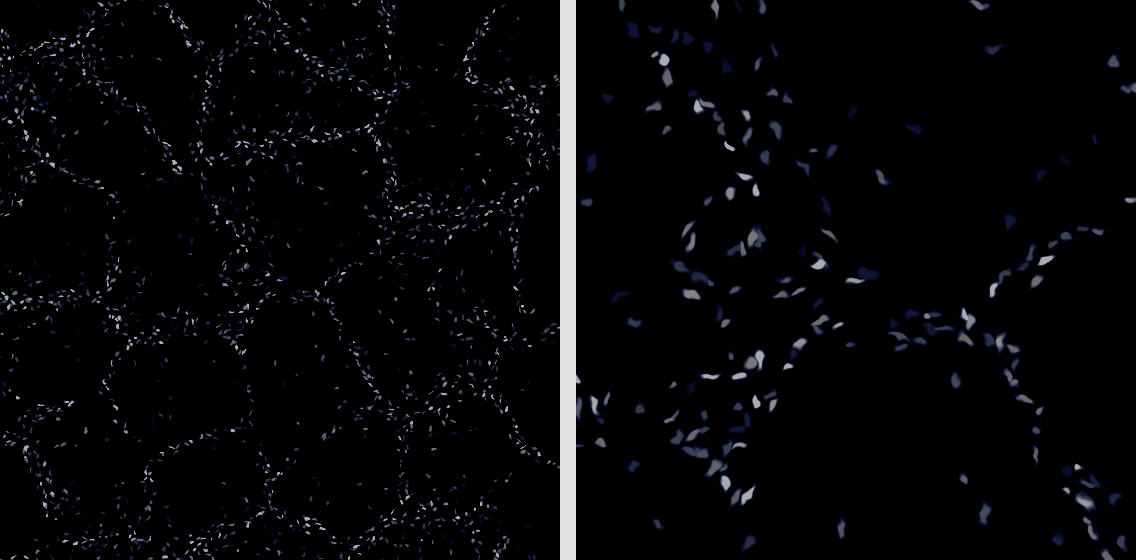
Left: the whole. Right: its middle third, enlarged.
This texture is drawn by a WebGL 1 fragment shader. Its source:

```glsl
precision highp float;
// Broken chains of pale, blue-fringed flecks tracing an irregular cell network on black.
uniform vec2 u_resolution;

const float CELL_SCALE = 4.4;      // large dark cells across the canvas
const float MESH_SCALE = 10.5;     // finer network between them
const float GRAIN_SCALE = 86.0;    // fleck sites across the canvas
const float RIDGE_WIDTH = 0.011;   // half width of a chain
const float HALO_WIDTH = 0.085;    // reach of loose flecks around a chain
const float WARP = 0.045;          // bending of the network
const float ROUGHNESS = 0.0032;    // raggedness of fleck outlines
const float ANGLE_SPREAD = 1.7;    // scatter of directions, radians
const vec2 GRAIN_MIN = vec2(0.0034, 0.0020);
const vec2 GRAIN_MAX = vec2(0.0088, 0.0040);

const vec3 INK = vec3(0.02, 0.02, 0.11);
const vec3 NAVY = vec3(0.05, 0.07, 0.20);
const vec3 SLATE = vec3(0.20, 0.23, 0.30);
const vec3 GREY = vec3(0.40, 0.40, 0.42);
const vec3 PALE = vec3(0.66, 0.67, 0.69);

vec2 hash2(vec2 p) {
  vec3 h = fract(p.xyx * vec3(0.1031, 0.1030, 0.0973));
  h += dot(h, h.yzx + 33.33);
  return fract((h.xx + h.yz) * h.zy);
}

float cornerSlope(vec2 cell, vec2 offset) {
  float a = 6.2832 * hash2(cell + 71.0).x;
  return dot(vec2(cos(a), sin(a)), offset);
}

// Gradient noise, roughly -0.7 to 0.7
float gradientNoise(vec2 p) {
  vec2 i = floor(p), f = p - i;
  vec2 u = f * f * f * (f * (f * 6.0 - 15.0) + 10.0);
  vec2 e = vec2(1.0, 0.0);
  return mix(mix(cornerSlope(i, f), cornerSlope(i + e, f - e), u.x),
             mix(cornerSlope(i + e.yx, f - e.yx), cornerSlope(i + 1.0, f - 1.0), u.x), u.y);
}

vec2 noise2(vec2 p) {
  return vec2(gradientNoise(p), gradientNoise(p + 37.4));
}

// Distance to the nearest cell border (x) and its normal (yz)
vec3 cellBorder(vec2 p, float scale) {
  p *= scale;
  vec2 base = floor(p), first = vec2(9.0), second = vec2(9.0);
  for (int y = -1; y <= 1; y++) {
    for (int x = -1; x <= 1; x++) {
      vec2 site = base + vec2(float(x), float(y));
      vec2 d = site + 0.1 + 0.8 * hash2(site + scale) - p;
      if (dot(d, d) < dot(first, first)) {
        second = first;
        first = d;
      } else if (dot(d, d) < dot(second, second)) {
        second = d;
      }
    }
  }
  vec2 normal = normalize(second - first);
  return vec3(dot(0.5 * (first + second), normal) / scale, normal);
}

float ridge(float d, float width) {
  return 1.0 - smoothstep(0.6 * width, 1.3 * width, d);
}

// Brightness that one fleck, centred at c, gives to point p
float fleck(vec2 p, vec2 c, vec2 site) {
  vec2 chance = hash2(site + 13.7), shape = hash2(site + 151.3), tone = hash2(site + 307.9);
  vec2 bent = c + WARP * noise2(c * 5.0) + 0.012 * noise2(c * 17.0);
  vec3 cell = cellBorder(bent, CELL_SCALE);
  vec3 mesh = cellBorder(bent + 5.3, MESH_SCALE);

  // Chains, the mesh beside them, and loose flecks
  float chain = ridge(cell.x, RIDGE_WIDTH) * smoothstep(-0.45, 0.05, gradientNoise(c * 7.0 + 9.1));
  float crowd = smoothstep(-0.12, 0.28, gradientNoise(c * 3.3 + 21.7))
              * (1.0 - smoothstep(0.3 * HALO_WIDTH, HALO_WIDTH, cell.x));
  float web = crowd * ridge(mesh.x, RIDGE_WIDTH);
  float density = max(max(0.9 * chain, 0.8 * web), 0.035 + 0.26 * crowd);
  if (chance.x > density) return 0.0;

  vec2 normal = chain > web ? cell.yz : mesh.yz;
  float turn = (chance.y - 0.5) * ANGLE_SPREAD;
  vec2 along = mat2(cos(turn), sin(turn), -sin(turn), cos(turn)) * vec2(-normal.y, normal.x);
  vec2 d = p - c;
  vec2 q = vec2(dot(d, along), dot(d, vec2(-along.y, along.x)));
  float reach = length(q / mix(GRAIN_MIN, GRAIN_MAX, shape));
  float strength = mix(0.22, 0.75, tone.x) + 0.5 * max(chain, 0.8 * web) * tone.y;
  return strength * (1.0 - smoothstep(0.4, 1.05, reach));
}

// Black through blue to pale grey
vec3 toneRamp(float v) {
  vec3 c = INK * smoothstep(0.06, 0.16, v);
  c = mix(c, NAVY, smoothstep(0.18, 0.32, v));
  c = mix(c, SLATE, smoothstep(0.34, 0.52, v));
  c = mix(c, GREY, smoothstep(0.54, 0.70, v));
  return mix(c, PALE, smoothstep(0.70, 0.88, v));
}

void main() {
  vec2 uv = gl_FragCoord.xy / min(u_resolution.x, u_resolution.y);
  vec2 ragged = uv + ROUGHNESS * noise2(uv * 150.0);
  vec2 base = floor(ragged * GRAIN_SCALE);
  float light = 0.0;
  for (int y = -1; y <= 1; y++) {
    for (int x = -1; x <= 1; x++) {
      vec2 site = base + vec2(float(x), float(y));
      vec2 centre = (site + hash2(site)) / GRAIN_SCALE;
      light = max(light, fleck(ragged, centre, site));
    }
  }
  gl_FragColor = vec4(toneRamp(light), 1.0);
}
```
